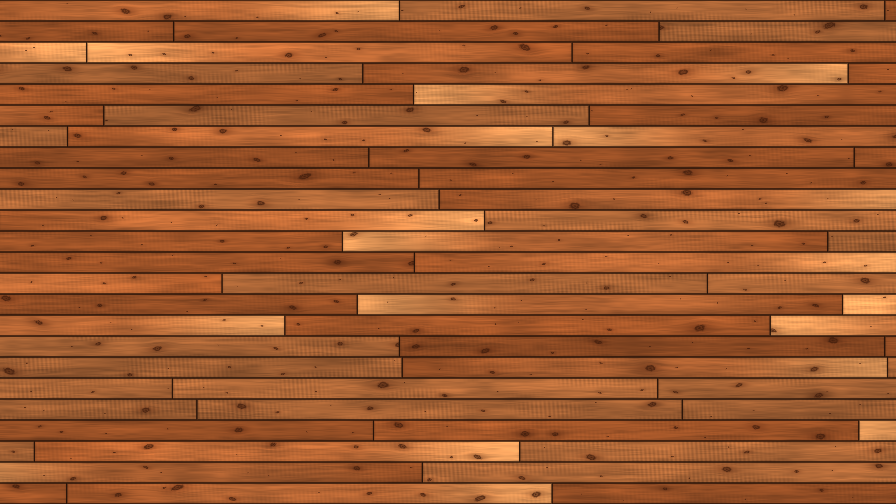
This texture is drawn by a WebGL 1 fragment shader. Its source:

```glsl
precision highp float;
// Wall of 24 rows of long, staggered wooden planks, parted by thin dark joints.
// Every plank hashes its own tone, flip, grain and knots; the grain is stretched
// value noise that bends around elliptical knots.

uniform vec2 u_resolution;

const float ROWS = 24.0;
const float PLANK_LENGTH = 0.963;    // in canvas heights
const float JOINT_HALF_WIDTH = 0.0013;
const float SAW_PITCH = 0.0085;
const float KNOT_MIN = 0.0012;
const float KNOT_MAX = 0.0080;
const int KNOTS = 9;

const vec3 RED_BROWN = vec3(0.60, 0.315, 0.15);
const vec3 AMBER = vec3(0.70, 0.39, 0.20);
const vec3 PALE = vec3(0.90, 0.61, 0.36);
const vec3 TAN = vec3(0.64, 0.38, 0.205);
const vec3 KNOT_BROWN = vec3(0.25, 0.11, 0.045);
const vec3 JOINT = vec3(0.13, 0.06, 0.025);

float hash(vec2 p) {
  vec3 q = fract(vec3(p.xyx) * 0.1031);
  q += dot(q, q.yzx + 33.33);
  return fract((q.x + q.y) * q.z);
}

float noise(vec2 p) {
  vec2 i = floor(p);
  vec2 f = fract(p);
  f = f * f * (3.0 - 2.0 * f);
  return mix(mix(hash(i), hash(i + vec2(1.0, 0.0)), f.x),
             mix(hash(i + vec2(0.0, 1.0)), hash(i + 1.0), f.x), f.y);
}

// Adds the knots of one plank: x = dark core, y = soft halo, z = grain bend.
vec3 knots(vec2 q, vec2 id, float rowHeight) {
  vec3 sum = vec3(0.0);
  for (int i = 0; i < KNOTS; i++) {
    vec2 seed = id * 17.0 + vec2(float(i) * 3.7, float(i) * 5.3);
    float along = (float(i) + hash(seed)) / float(KNOTS) * PLANK_LENGTH;
    float across = (0.5 + 0.7 * (hash(seed + 41.0) - 0.5)) * rowHeight;
    float size = hash(seed + 83.0);
    float radius = mix(KNOT_MIN, KNOT_MAX, size * size * size);
    vec2 d = q - vec2(along, across);
    d.x += d.y * (hash(seed + 127.0) - 0.5) * 1.8;
    float dist = length(d / vec2(1.5, 0.9)) / radius;
    dist += 0.35 * (noise(q * 350.0 + seed) - 0.5);
    float rings = 0.76 + 0.24 * cos(dist * 9.0);
    float core = (1.0 - smoothstep(0.55, 1.25, dist)) * rings;
    float halo = exp(-dot(d, d * vec2(0.16, 1.0)) / (radius * radius * 2.2));
    sum.x = max(sum.x, core);
    sum.y = max(sum.y, halo * smoothstep(0.15, 0.9, size));
    sum.z += d.y * exp(-dist * dist * 0.18) * 0.65;
  }
  return sum;
}

void main() {
  vec2 p = gl_FragCoord.xy / u_resolution.y;
  float pixel = 1.0 / u_resolution.y;
  float rowHeight = 1.0 / ROWS;

  // Staggered plank cells, with rows counted from the top
  float down = (1.0 - p.y) * ROWS;
  float row = floor(down);
  float shifted = p.x / PLANK_LENGTH + hash(vec2(row * 7.3, 19.7)) + 2.0;
  vec2 id = vec2(floor(shifted), row);
  vec2 cell = vec2(fract(shifted), 1.0 - fract(down));
  vec2 q = cell * vec2(PLANK_LENGTH, rowHeight);

  // Plank kind: amber with a pale end, sawn tan, or plain red brown
  float kind = hash(id * 11.0 + 5.0);
  float isAmber = 1.0 - step(0.42, kind);
  float isTan = step(0.42, kind) * (1.0 - step(0.66, kind));
  float along = hash(id * 13.0 + 29.0) < 0.5 ? cell.x : 1.0 - cell.x;
  vec3 amber = mix(RED_BROWN, AMBER, smoothstep(0.0, 0.35, along));
  amber = mix(amber, PALE, 0.9 * smoothstep(0.62, 1.0, along));
  vec3 wood = mix(mix(RED_BROWN, TAN, isTan), amber, isAmber);
  wood *= 0.92 + 0.20 * hash(id * 19.0 + 61.0);

  // Grain: broad bands, fine fibres and soft mottling
  vec3 knot = knots(q, id, rowHeight);
  vec2 g = vec2(q.x, q.y - knot.z) + id * vec2(3.1, 1.7);
  float wave = 0.006 * noise(vec2(g.x * 7.0, row));
  float bands = noise(vec2(g.x * 6.0, (g.y + wave) * 190.0)) - 0.5;
  float fibres = noise(vec2(g.x * 38.0, (g.y + wave) * 520.0)) - 0.5;
  float mottle = noise(g * vec2(13.0, 45.0)) - 0.5;
  float shade = 1.0 + 0.17 * bands + 0.15 * fibres + 0.20 * mottle;

  // Cross-cut saw marks, strongest on the tan planks
  float patches = smoothstep(0.3, 0.75, noise(g * vec2(9.0, 28.0) + 71.0));
  float saw = cos(6.28318 * (q.x + 0.08 * q.y) / SAW_PITCH);
  shade += saw * patches * mix(0.025, 0.07, isTan);

  // Rounded faces, slightly brighter toward the top
  shade *= 0.96 + 0.07 * cell.y;
  wood *= shade;

  // Knots with their stained surroundings
  wood = mix(wood, wood * vec3(0.68, 0.60, 0.55), knot.y * 0.65);
  wood = mix(wood, KNOT_BROWN, knot.x * 0.82);

  // Joints and the soft shadow beside them
  vec2 toEdge = min(q, vec2(PLANK_LENGTH, rowHeight) - q);
  float edge = min(toEdge.x, toEdge.y);
  wood *= 1.0 - 0.22 * exp(-edge / 0.0022);
  float joint = 1.0 - smoothstep(-0.5 * pixel, 0.5 * pixel, edge - JOINT_HALF_WIDTH);
  gl_FragColor = vec4(mix(wood, JOINT, joint * 0.92), 1.0);
}
```
